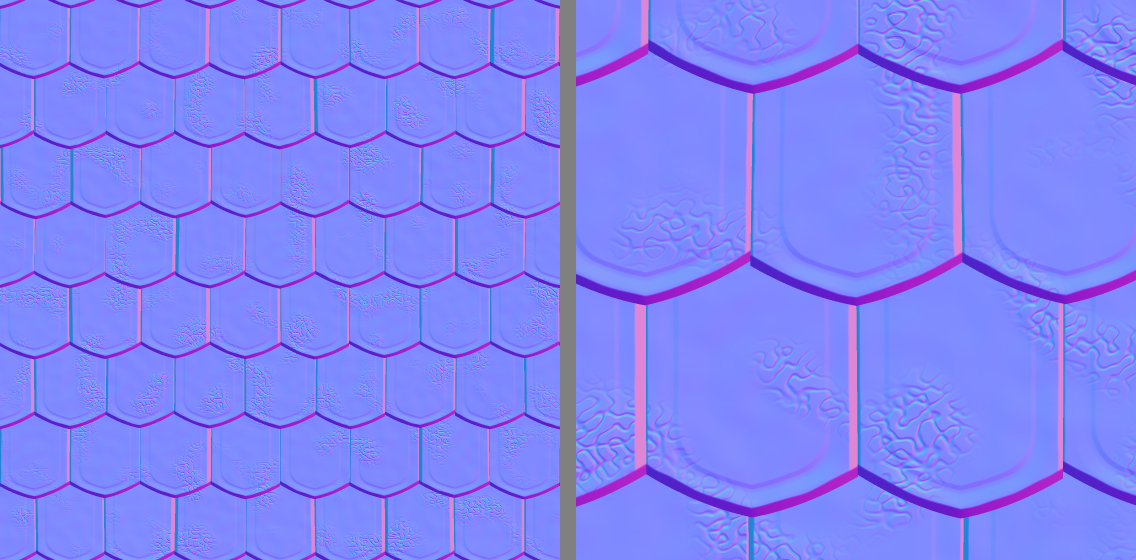
Left: the whole. Right: its middle third, enlarged.
Reproduce this texture map procedurally as a WebGL 1 fragment shader.

```glsl
precision highp float;

uniform vec2 u_resolution;

const float TILES = 8.0;
const int SAMPLES = 3;

vec2 hash2(vec2 p) {
  vec2 q = vec2(dot(p, vec2(127.1, 311.7)), dot(p, vec2(269.5, 183.3)));
  return fract(sin(q) * 43758.545);
}

// Random pair for a tile or joint, wrapping at the canvas borders
vec2 tileRandom(vec2 id, float seed) {
  return hash2(mod(id, TILES) + seed);
}

float cornerDot(vec2 cell, vec2 offset, float period) {
  vec2 gradient = hash2(mod(cell, period) + 3.7) * 2.0 - 1.0;
  return dot(gradient, offset);
}

float gradientNoise(vec2 p, float period) {
  vec2 i = floor(p);
  vec2 f = p - i;
  vec2 u = f * f * f * (f * (f * 6.0 - 15.0) + 10.0);
  vec2 e = vec2(1.0, 0.0);
  float low = mix(cornerDot(i, f, period), cornerDot(i + e.xy, f - e.xy, period), u.x);
  float high = mix(cornerDot(i + e.yx, f - e.yx, period), cornerDot(i + e.xx, f - e.xx, period), u.x);
  return mix(low, high, u.y);
}

// Soft dents plus patches of fine scratches
float wearHeight(vec2 p) {
  float dents = gradientNoise(p * 5.0, TILES * 5.0);
  float patches = smoothstep(0.0, 0.4, gradientNoise(p * 2.0, TILES * 2.0));
  float ridge = abs(gradientNoise(p * vec2(13.0, 17.0), TILES * 221.0));
  return 0.005 * dents - 0.006 * patches * smoothstep(0.0, 0.12, ridge);
}

vec2 wearSlope(vec2 p) {
  vec2 e = vec2(0.012, 0.0);
  float h = wearHeight(p);
  return vec2(wearHeight(p + e.xy) - h, h - wearHeight(p + e.yx)) / e.x;
}

float rowShift(float row) {
  return 0.5 * mod(row, 2.0);
}

// Horizontal place of a slightly leaning joint
float jointX(float joint, float row, float y) {
  vec2 r = tileRandom(vec2(joint, row), 11.3) - 0.5;
  return joint - 0.5 + rowShift(row) + 0.03 * r.x + 0.035 * r.y * (y - row + 0.4);
}

float columnAt(vec2 p, float row) {
  float joint = floor(p.x - rowShift(row) + 1.0);
  return p.x < jointX(joint, row, p.y) ? joint - 1.0 : joint;
}

// Position across the tile, from -1 to 1
float acrossTile(vec2 p, float column, float row) {
  float left = jointX(column, row, p.y);
  float right = jointX(column + 1.0, row, p.y);
  return (2.0 * p.x - left - right) / (right - left);
}

// Pointed lower edge with small changes in height and lean
float lowerEdge(float across, vec2 id) {
  vec2 r = tileRandom(id, 23.9) - 0.5;
  float a = abs(across);
  return id.y + 0.125 + 0.025 * r.x + 0.025 * r.y * across - 0.1 * a - 0.1 * a * a;
}

float band(float d, float center, float halfWidth) {
  return 1.0 - smoothstep(0.4 * halfWidth, halfWidth, abs(d - center));
}

float bevel(float d, float width) {
  return 1.0 - smoothstep(width - 0.006, width + 0.006, d);
}

vec3 tileNormal(vec2 p, float across, vec2 id, vec2 wear, float wobble) {
  float side = across < 0.0 ? -1.0 : 1.0;
  float a = abs(across);
  float joint = id.x + step(0.0, across);

  // Distances and outward directions of the two kinds of edge
  float slope = 0.2 + 0.4 * a;
  float dBottom = (lowerEdge(across, id) - p.y) / sqrt(1.0 + slope * slope);
  float dSide = abs(p.x - jointX(joint, id.y, p.y));
  vec2 outBottom = normalize(vec2(slope * across / (a + 0.03), -1.0));
  vec2 outSide = vec2(side, 0.0);

  // Rounded rim: shallow groove and inner step
  float k = 0.14;
  float h = clamp(0.5 + 0.5 * (dSide - dBottom) / k, 0.0, 1.0);
  float d = mix(dSide, dBottom, h) - k * h * (1.0 - h) + 0.3 * wobble;
  vec2 outRim = normalize(mix(outSide, outBottom, h) + vec2(0.0, -0.001));
  float rim = 0.22 * band(d, 0.142, 0.016) - 0.13 * band(d, 0.085, 0.04) * mix(0.35, 1.0, h);
  rim *= mix(0.55, 1.0, h);

  vec2 tilt = vec2(0.0, 0.08) + 0.03 * (tileRandom(id, 37.1) - 0.5);
  tilt += wear + outRim * rim;

  // Side faces open by a different amount at every joint
  vec2 r = tileRandom(vec2(joint, id.y), 51.7);
  float opening = side < 0.0 ? r.x : r.y;
  float sideWidth = mix(0.006, 0.058, opening * opening) + 0.5 * wobble;
  tilt = mix(tilt, outSide * 1.1 + vec2(0.0, 0.06), bevel(dSide, sideWidth));
  tilt = mix(tilt, outBottom * 1.45, bevel(dBottom, 0.042 + wobble));
  return normalize(vec3(tilt, 1.0));
}

// Upper rows lie over lower rows
vec3 roofNormal(vec2 p, vec2 wear, float wobble) {
  float row = floor(p.y + 0.5);
  float column = columnAt(p, row);
  float across = acrossTile(p, column, row);
  if (p.y > lowerEdge(across, vec2(column, row))) {
    row += 1.0;
    column = columnAt(p, row);
    across = acrossTile(p, column, row);
  }
  return tileNormal(p, across, vec2(column, row), wear, wobble);
}

vec2 roofPoint(vec2 fragment) {
  vec2 uv = fragment / u_resolution;
  return TILES * vec2(uv.x, 1.0 - uv.y);
}

void main() {
  vec2 center = roofPoint(gl_FragCoord.xy);
  vec2 wear = wearSlope(center);
  float wobble = 0.012 * gradientNoise(center * 6.0, TILES * 6.0);
  vec3 total = vec3(0.0);
  for (int i = 0; i < SAMPLES; i++) {
    for (int j = 0; j < SAMPLES; j++) {
      vec2 offset = (vec2(float(i), float(j)) + 0.5) / float(SAMPLES) - 0.5;
      total += roofNormal(roofPoint(gl_FragCoord.xy + offset), wear, wobble);
    }
  }
  vec3 normal = total / float(SAMPLES * SAMPLES);
  gl_FragColor = vec4(normal * 0.5 + 0.5, 1.0);
}
```
